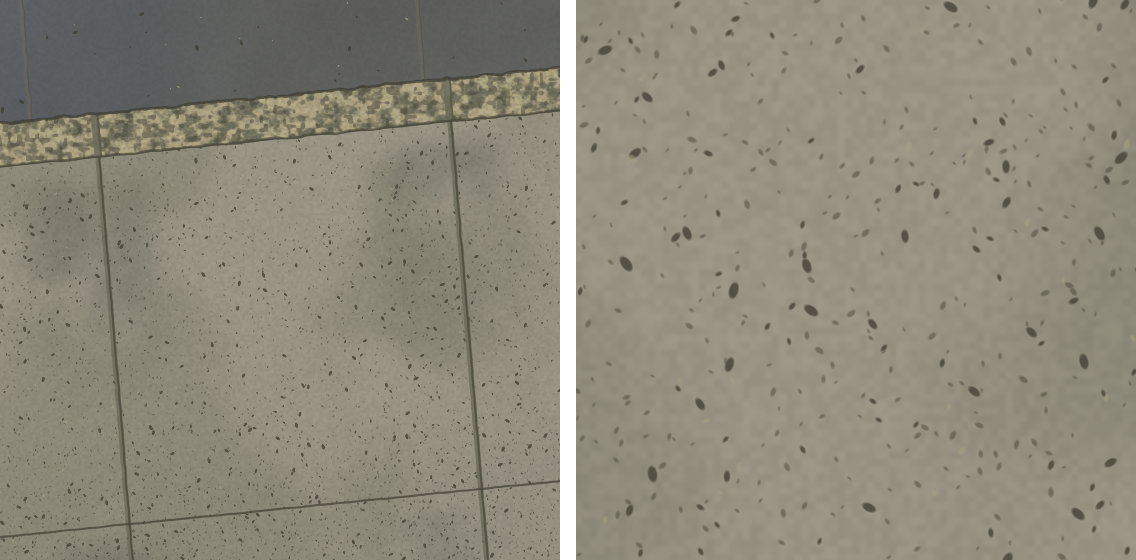
Left, the full canvas; right, a detail of the centre.
This texture is drawn by a three.js fragment shader. Its source:

```glsl
// Speckled stone paving slabs under a rough kerb strip and dark asphalt.
#define SLAB_SIZE vec2(0.634, 0.662)
#define SLAB_ORIGIN vec2(0.152, 0.297)
#define LEAN vec2(0.083, 0.100)
#define KERB_TOP 0.221
#define ASPHALT_PITCH 0.708
#define JOINT_HALF_WIDTH 0.0048
#define SOFT 0.0012
#define PIT_SIZE 0.0042
#define PIT_DENSITY 0.17

varying vec2 vUv;

const vec3 STONE_LIGHT = vec3(0.605, 0.582, 0.520);
const vec3 STONE_MID = vec3(0.560, 0.543, 0.475);
const vec3 STONE_DIRTY = vec3(0.475, 0.468, 0.412);
const vec3 KERB_PALE = vec3(0.670, 0.635, 0.505);
const vec3 JOINT_GREY = vec3(0.430, 0.420, 0.350);
const vec3 PIT_DARK = vec3(0.285, 0.275, 0.225);
const vec3 ASPHALT = vec3(0.375, 0.380, 0.372);

float hash(vec2 p) {
  p = fract(p * vec2(0.1031, 0.1137));
  p += dot(p, p.yx + 33.33);
  return fract((p.x + p.y) * p.x * 17.31);
}

vec2 hash2(vec2 p) {
  return vec2(hash(p + 11.7), hash(p.yx + 47.3));
}

float noise(vec2 p) {
  vec2 i = floor(p), f = fract(p);
  f = f * f * (3.0 - 2.0 * f);
  return mix(mix(hash(i), hash(i + vec2(1.0, 0.0)), f.x),
             mix(hash(i + vec2(0.0, 1.0)), hash(i + 1.0), f.x), f.y);
}

float fbm(vec2 p) {
  float sum = 0.0, amp = 0.5;
  for (int i = 0; i < 4; i++) {
    sum += amp * noise(p);
    p = p * 2.03 + 17.1;
    amp *= 0.5;
  }
  return sum / 0.9375;
}

// Coverage of a line or band around zero
float band(float d, float halfWidth) {
  return 1.0 - smoothstep(halfWidth - SOFT, halfWidth + SOFT, abs(d));
}

// Scattered, mostly upright oval specks
float specks(vec2 p, float cell, float size, float density) {
  float cover = 0.0;
  for (int j = -1; j <= 1; j++) {
    for (int i = -1; i <= 1; i++) {
      vec2 id = floor(p / cell) + vec2(float(i), float(j));
      vec2 k = hash2(id + 91.0);
      vec2 q = p - (id + hash2(id)) * cell;
      float a = (k.x - 0.5) * 2.4;
      q = mat2(cos(a), sin(a), -sin(a), cos(a)) * q;
      float r = size * (0.45 + 0.75 * k.y * k.y);
      float oval = 1.0 - smoothstep(r - SOFT, r + SOFT, length(q * vec2(1.8, 1.0)));
      cover = max(cover, oval * step(hash(id + 203.0), density));
    }
  }
  return cover;
}

void main() {
  vec2 p = vUv;
  float down = 1.0 - p.y;
  // Leaning paving axes: across and down the slabs
  vec2 s = vec2(p.x - LEAN.x * down, down + LEAN.y * p.x);
  float wobble = (fbm(p * 45.0) - 0.5) * 0.006;
  vec2 grid = (s - SLAB_ORIGIN) / SLAB_SIZE;
  vec2 local = fract(grid);
  vec2 joint = (fract(grid + 0.5) - 0.5) * SLAB_SIZE + wobble * 0.4;
  float grain = noise(p * 230.0) - 0.5;
  float clouds = fbm(p * 5.0 + 3.0);

  // Slab face with dirt gathered towards its upper sides
  float sides = smoothstep(0.24, 0.42, abs(local.x - 0.46));
  float upper = smoothstep(0.0, 0.12, local.y) * (1.0 - smoothstep(0.35, 0.75, local.y));
  float dirt = sides * upper * smoothstep(0.25, 0.65, clouds);
  float lower = smoothstep(0.72, 1.02, s.y);
  vec3 slab = mix(STONE_LIGHT, STONE_MID, smoothstep(0.32, 0.62, fbm(p * 4.0 + 8.0)));
  slab = mix(slab, STONE_DIRTY, 0.75 * dirt + 0.2 * lower);
  slab *= 0.98 + 0.03 * hash(floor(grid) + 5.0) + 0.07 * grain;
  float fine = specks(p + 0.37, 0.0095, 0.0024, 0.25 + 0.35 * lower);
  float pits = specks(p, 0.0155, PIT_SIZE, PIT_DENSITY + 0.35 * dirt + 0.2 * lower);
  slab = mix(slab, PIT_DARK, max(0.5 * fine, 0.85 * pits));
  slab = mix(slab, KERB_PALE, 0.5 * specks(p + 0.71, 0.03, 0.003, 0.15));
  slab = mix(slab, JOINT_GREY, 0.85 * band(joint.x, JOINT_HALF_WIDTH));
  slab = mix(slab, PIT_DARK, 0.75 * band(joint.x - 0.002, 0.0018));
  slab = mix(slab, PIT_DARK, 0.8 * band(joint.y, 0.0019));

  // Rough, mottled kerb strip
  float crust = fbm(p * vec2(65.0, 85.0));
  vec3 kerb = mix(JOINT_GREY, KERB_PALE, smoothstep(0.28, 0.62, crust));
  kerb = mix(kerb, PIT_DARK, 0.5 * smoothstep(0.58, 0.78, noise(p * 120.0 + 9.0)));
  kerb *= 1.0 + 0.16 * grain;
  kerb = mix(kerb, JOINT_GREY, 0.85 * band(joint.x, 0.0068));
  kerb = mix(kerb, PIT_DARK, 0.5 * band(joint.x - 0.005, 0.0018));

  // Asphalt with faint seams, few pits and pale grit
  vec3 road = ASPHALT * (0.92 + 0.14 * clouds + 0.05 * grain);
  road += vec3(-0.012, 0.0, 0.022) * smoothstep(0.5, 0.0, p.x);
  float seam = (fract((s.x - 0.037) / ASPHALT_PITCH + 0.5) - 0.5) * ASPHALT_PITCH + wobble;
  road = mix(road, JOINT_GREY, 0.45 * band(seam, 0.0045));
  road = mix(road, PIT_DARK, 0.45 * band(seam - 0.003, 0.0012));
  road = mix(road, PIT_DARK * 0.85, 0.75 * specks(p + 0.19, 0.024, 0.0045, 0.07));
  road = mix(road, KERB_PALE, 0.7 * specks(p + 0.53, 0.035, 0.003, 0.06));

  // Stack the three strips and shade their edges
  float top = s.y - KERB_TOP + wobble * 1.5;
  float foot = s.y - SLAB_ORIGIN.y + wobble;
  vec3 color = mix(road, kerb, smoothstep(-SOFT, SOFT, top));
  color = mix(color, slab, smoothstep(-SOFT, SOFT, foot));
  color = mix(color, PIT_DARK * 0.85, 0.75 * band(top, 0.0026));
  color = mix(color, PIT_DARK, 0.65 * band(foot, 0.0024));
  gl_FragColor = vec4(color, 1.0);
}
```
